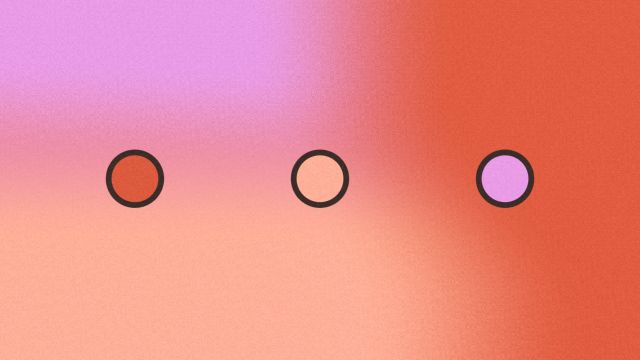
A Shadertoy shader for this background:

```glsl
const vec3 RED = vec3(0.882, 0.360, 0.250);
const vec3 PEACH = vec3(1.000, 0.686, 0.592);
const vec3 LILAC = vec3(0.914, 0.608, 0.900);
const vec3 PINK = vec3(0.925, 0.550, 0.655);
const vec3 INK = vec3(0.235, 0.175, 0.160);

float hash(vec2 p) {
    return fract(sin(dot(p, vec2(127.1, 311.7))) * 43758.5453);
}

// Peach floor rising through pink into lilac, with red spreading from the right
vec3 blendedGradient(vec2 uv) {
    vec3 color = mix(PEACH, PINK, smoothstep(0.32, 0.64, uv.y));
    float lilacAmount = smoothstep(0.57, 0.84, uv.y + 0.06 * uv.x);
    lilacAmount *= 1.0 - 0.4 * smoothstep(0.35, 0.6, uv.x);
    color = mix(color, LILAC, lilacAmount);

    float redStart = mix(0.55, 0.41, smoothstep(0.10, 0.70, uv.y));
    float redFull = mix(0.92, 0.72, smoothstep(0.15, 0.75, uv.y));
    return mix(color, RED, smoothstep(redStart, redFull, uv.x));
}

vec3 swatchColor(int index) {
    return index == 0 ? RED * 0.98 : index == 1 ? PEACH : LILAC;
}

// Filled disc with an outline centred on its radius
vec3 drawSwatch(vec3 base, vec3 fill, float dist, float radius, float halfLine, float blur) {
    float outer = 1.0 - smoothstep(-blur, blur, dist - radius - halfLine);
    float inner = 1.0 - smoothstep(-blur, blur, dist - radius + halfLine);
    return mix(mix(base, INK, outer), fill, inner);
}

void mainImage(out vec4 fragColor, in vec2 fragCoord) {
    vec2 uv = fragCoord / iResolution.xy;
    float aspect = iResolution.x / iResolution.y;
    vec2 p = vec2((uv.x - 0.5) * aspect, uv.y);
    float blur = 0.75 / iResolution.y;

    // Grain scatters the gradient and varies its brightness
    vec2 cell = floor(p * 288.0);
    float grain = hash(cell) - 0.5;
    float scatter = hash(cell + 71.0) - 0.5;
    vec3 color = blendedGradient(uv + 0.03 * vec2(scatter, grain));

    // Row of three swatches
    for (int i = 0; i < 3; i++) {
        vec2 center = vec2(float(i - 1) * 0.514, 0.5035);
        color = drawSwatch(color, swatchColor(i), length(p - center), 0.073, 0.008, blur);
    }

    fragColor = vec4(color + 0.035 * grain, 1.0);
}
```
